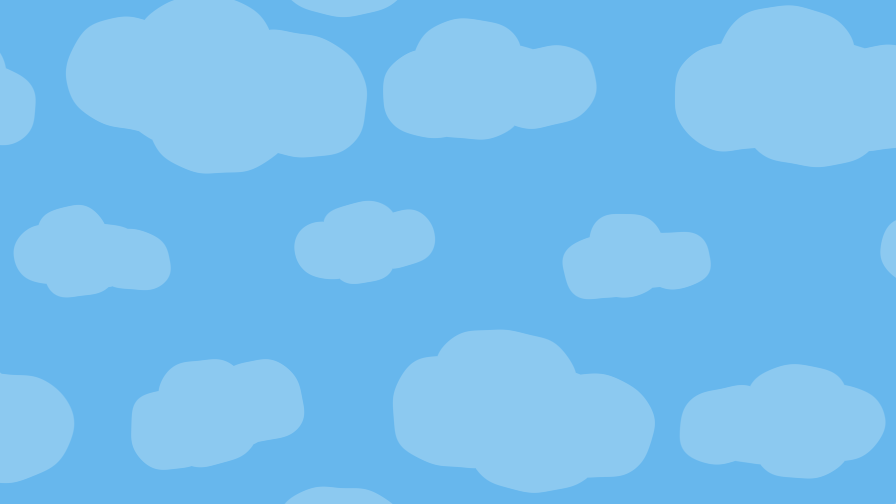
This pattern is drawn by a Shadertoy shader. Its source:

```glsl
// Flat, pale, lobed clouds scattered over an even blue sky.

vec2 hash2(vec2 p) {
    return fract(sin(vec2(dot(p, vec2(127.1, 311.7)), dot(p, vec2(269.5, 183.3)))) * 4375.85);
}

// Rounded, slightly boxy oval; approximate signed distance
float oval(vec2 p, vec2 radius) {
    vec2 q = pow(abs(p) / radius + 1e-4, vec2(2.4));
    return (pow(q.x + q.y, 1.0 / 2.4) - 1.0) * min(radius.x, radius.y);
}

// Union of four lobes around a core; half width is about one
float cloud(vec2 p, vec2 seed) {
    float d = oval(p, vec2(0.68, 0.4));
    for (int k = 0; k < 4; k++) {
        vec2 h = hash2(seed + float(k) * 7.3 + 2.0);
        float angle = 1.5708 * float(k) + (h.x - 0.5) * 0.9;
        vec2 center = vec2(0.53 * cos(angle), max(0.22 * sin(angle), -0.13));
        vec2 radius = vec2(0.43 + 0.11 * h.y, 0.36 + 0.08 * h.x);
        d = min(d, oval(p - center, radius));
    }
    return d;
}

// Staggered, jittered rows; every third row holds only small clouds
float cloudField(vec2 p) {
    vec2 pitch = vec2(0.58, 0.32);
    float homeRow = floor(p.y / pitch.y);
    float d = 1.0;
    for (int y = -1; y <= 1; y++)
    for (int x = -1; x <= 1; x++) {
        float row = homeRow + float(y);
        float stagger = 0.5 * mod(row, 2.0);
        vec2 cell = vec2(floor(p.x / pitch.x - stagger) + float(x), row);
        vec2 jitter = hash2(cell + 11.0) - 0.5;
        vec2 h = hash2(cell + 37.0);

        float isLarge = mod(cell.x + floor(row * 0.5), 2.0);
        float size = mod(row, 3.0) == 1.0 ? 0.13 + 0.05 * h.x
                                          : mix(0.2, 0.275, isLarge) * (0.9 + 0.2 * h.x);

        vec2 q = p - (cell + vec2(0.5 + stagger, 0.5)) * pitch - jitter * vec2(0.09, 0.05);
        float tilt = (h.y - 0.5) * 0.3;
        q = mat2(cos(tilt), -sin(tilt), sin(tilt), cos(tilt)) * q;
        d = min(d, size * cloud(q / size, cell));
    }
    return d;
}

void mainImage(out vec4 fragColor, in vec2 fragCoord) {
    vec2 uv = fragCoord / iResolution.y;

    // Layered sines give the outlines a hand-cut wobble
    vec2 p = uv - vec2(0.14, 0.02);
    p += 0.004 * sin(uv.yx * vec2(23.0, 19.0) + 1.0) + 0.0015 * sin(uv.yx * 67.0);

    float edge = 0.6 / iResolution.y;
    float cover = 1.0 - smoothstep(-edge, edge, cloudField(p));

    vec3 sky = vec3(0.403, 0.718, 0.931);
    vec3 cloudTint = vec3(0.549, 0.788, 0.943);
    fragColor = vec4(mix(sky, cloudTint, cover), 1.0);
}
```
